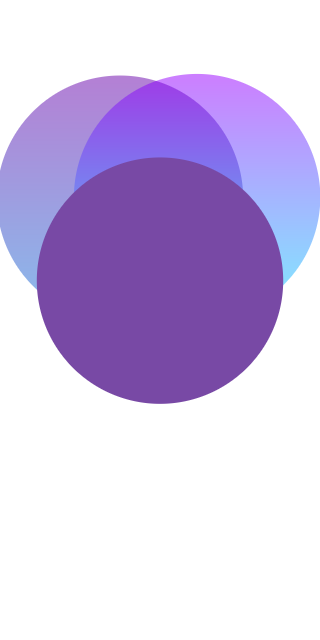
This background is drawn by a WebGL 2 fragment shader. Its source:

```glsl
#version 300 es
precision highp float;

uniform vec2 u_resolution;
out vec4 fragColor;

// Layout, in canvas widths from the lower left
const float RADIUS = 0.385;
const vec2 LEFT_CENTER = vec2(0.375, 1.379);
const vec2 RIGHT_CENTER = vec2(0.616, 1.384);
const vec2 FRONT_CENTER = vec2(0.500, 1.123);

// Colours, gradients run from the top to the bottom of a disc
const vec3 PAPER = vec3(1.0);
const vec3 LEFT_TOP = vec3(0.705, 0.500, 0.832);
const vec3 LEFT_BOTTOM = vec3(0.533, 0.737, 0.925);
const vec3 RIGHT_TOP = vec3(0.800, 0.494, 1.000);
const vec3 RIGHT_BOTTOM = vec3(0.490, 0.930, 1.000);
const vec3 OVERLAP_TOP = vec3(0.627, 0.227, 0.906);
const vec3 OVERLAP_BOTTOM = vec3(0.302, 0.820, 0.976);
const vec3 FRONT = vec3(0.470, 0.286, 0.647);

// Coverage of a disc with an edge one pixel wide
float discMask(vec2 p, vec2 center) {
    float dist = length(p - center) - RADIUS;
    return clamp(0.5 - dist * u_resolution.x, 0.0, 1.0);
}

// Vertical gradient spanning a disc
vec3 discGradient(vec2 p, vec2 center, vec3 top, vec3 bottom) {
    float t = 0.5 - 0.5 * (p.y - center.y) / RADIUS;
    return mix(top, bottom, clamp(t, 0.0, 1.0));
}

void main() {
    vec2 p = gl_FragCoord.xy / u_resolution.x;

    vec3 left = discGradient(p, LEFT_CENTER, LEFT_TOP, LEFT_BOTTOM);
    vec3 right = discGradient(p, RIGHT_CENTER, RIGHT_TOP, RIGHT_BOTTOM);
    vec3 overlap = discGradient(p, RIGHT_CENTER, OVERLAP_TOP, OVERLAP_BOTTOM);

    // Two translucent discs and their shared lens
    float leftMask = discMask(p, LEFT_CENTER);
    float rightMask = discMask(p, RIGHT_CENTER);
    vec3 color = mix(mix(PAPER, left, leftMask),
                     mix(right, overlap, leftMask), rightMask);

    // Solid disc in front
    color = mix(color, FRONT, discMask(p, FRONT_CENTER));
    fragColor = vec4(color, 1.0);
}
```
